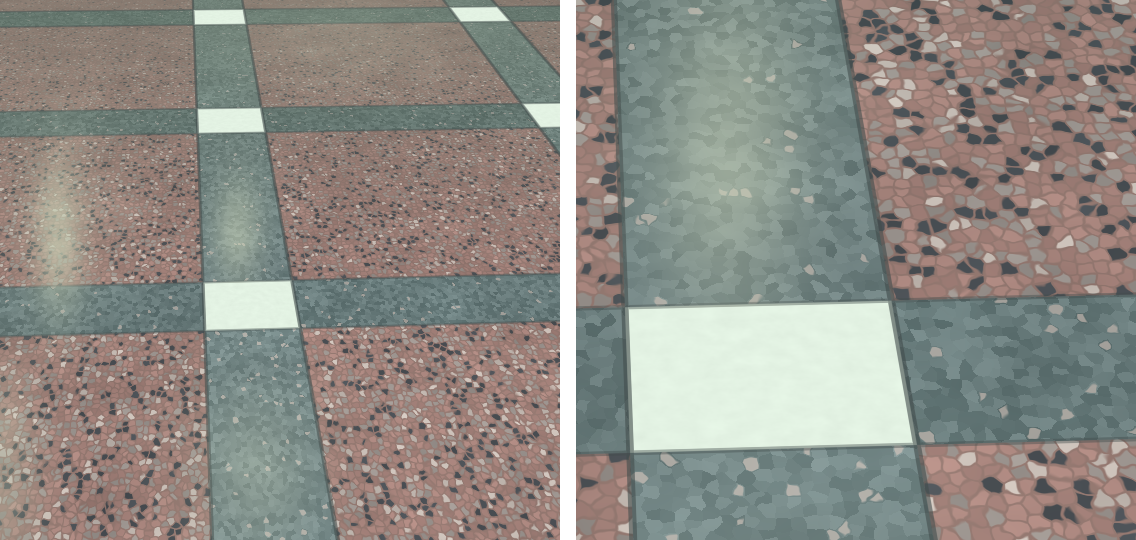
Left, the full canvas; right, a detail of the centre.
Give the GLSL for this texture, as a Shadertoy shader.

```glsl
// Terrazzo floor in perspective: brick-red panels, slate bands, white squares at the crossings.
#define VANISH vec2(0.334, -0.647)   // where the columns converge, y down
#define HORIZON_TILT 0.0088
#define ROW_TILT 0.025
#define PERIOD vec2(0.722, 0.380)    // panel plus band on the floor plane
#define BAND vec2(0.196, 0.188)      // band width as a share of the period
#define SEAM 0.0022                  // half width of the dark joints
#define CHIPS vec2(85.0, 60.0)       // stone chips per period
#define WEAR 0.07                    // strength of the cloudy mottling

const vec3 BRICK = vec3(0.58, 0.47, 0.44);
const vec3 PINK = vec3(0.66, 0.52, 0.49);
const vec3 STONE_GREY = vec3(0.61, 0.58, 0.56);
const vec3 STONE_DARK = vec3(0.29, 0.31, 0.33);
const vec3 STONE_PALE = vec3(0.77, 0.73, 0.70);
const vec3 BRICK_FAR = vec3(0.525, 0.475, 0.435);
const vec3 SLATE = vec3(0.44, 0.515, 0.515);
const vec3 SLATE_FAR = vec3(0.43, 0.50, 0.465);
const vec3 WHITE = vec3(0.89, 0.95, 0.89);
const vec3 JOINT = vec3(0.25, 0.29, 0.29);
const vec3 GLARE = vec3(0.80, 0.84, 0.73);

vec2 hash2(vec2 p) {
    vec3 q = fract(vec3(p.xyx) * vec3(0.1031, 0.1030, 0.0973));
    q += dot(q, q.yzx + 33.33);
    return fract((q.xx + q.yz) * q.zy);
}

float corner(vec2 cell, vec2 offset) {
    return dot(hash2(cell) * 2.0 - 1.0, offset);
}

float gradientNoise(vec2 p) {
    vec2 i = floor(p), f = fract(p);
    vec2 w = f * f * f * (f * (f * 6.0 - 15.0) + 10.0);
    vec2 e = vec2(1.0, 0.0);
    return mix(mix(corner(i, f), corner(i + e, f - e), w.x),
               mix(corner(i + e.yx, f - e.yx), corner(i + 1.0, f - 1.0), w.x), w.y);
}

float fbm(vec2 p) {
    float sum = 0.0, amp = 1.0;
    for (int i = 0; i < 4; i++) {
        sum += amp * gradientNoise(p);
        p = p * 2.03 + 17.0;
        amp *= 0.55;
    }
    return sum;
}

// Cellular chips: xy = random values of the chip, z = distance from its rim
vec3 chip(vec2 p) {
    p += 0.35 * vec2(gradientNoise(p * 1.3), gradientNoise(p * 1.3 + 41.0));
    vec2 base = floor(p), id = base;
    float near1 = 9.0, near2 = 9.0;
    for (int y = -1; y <= 1; y++)
    for (int x = -1; x <= 1; x++) {
        vec2 cell = base + vec2(x, y);
        float d = length(cell + 0.1 + 0.8 * hash2(cell) - p);
        if (d < near1) { near2 = near1; near1 = d; id = cell; }
        else near2 = min(near2, d);
    }
    return vec3(hash2(id + 71.0), near2 - near1);
}

vec3 brickColor(vec2 g, float far) {
    vec2 q = g * CHIPS;
    vec2 px = fwidth(q);
    float blur = max(px.x, px.y);
    vec3 c = chip(q);
    vec3 tone = mix(PINK, STONE_GREY, step(0.46, c.x));
    tone = mix(tone, STONE_PALE, step(0.72, c.x));
    tone = mix(tone, STONE_DARK, step(0.83, c.x));
    tone *= 0.92 + 0.16 * c.y;
    vec3 col = mix(BRICK, tone, smoothstep(0.04, 0.2 + blur, c.z));
    col = mix(col, col - BRICK + BRICK_FAR, 0.8 * far);
    return mix(col, mix(PINK * 0.92, BRICK_FAR, far), 0.65 * smoothstep(0.15, 0.9, blur));
}

vec3 slateColor(vec2 g, float far) {
    vec2 q = g * CHIPS * 1.25 + 130.0;
    vec2 px = fwidth(q);
    vec3 c = chip(q);
    float detail = 1.0 - 0.6 * smoothstep(0.2, 1.0, max(px.x, px.y));
    vec3 col = mix(SLATE, SLATE_FAR, far) + 0.13 * (c.x - 0.5) * detail;
    float fleck = step(0.965, c.y) * smoothstep(0.1, 0.35, c.z);
    return mix(col, STONE_PALE, 0.75 * fleck * detail);
}

float glow(vec2 p, vec2 center, vec2 size) {
    vec2 d = (p - center) / size;
    return exp(-dot(d, d));
}

void mainImage(out vec4 fragColor, in vec2 fragCoord) {
    vec2 p = vec2(fragCoord.x, iResolution.y - fragCoord.y) / iResolution.y;

    // Project onto the floor; g counts whole repeats
    float depth = p.y - VANISH.y - HORIZON_TILT * (p.x - VANISH.x);
    vec2 ground = vec2(p.x - VANISH.x, p.y - 0.523 + ROW_TILT * (p.x - 0.376)) / depth;
    vec2 g = (ground - vec2(0.0358, 0.0)) / PERIOD;
    vec2 aa = fwidth(g);
    float far = 1.0 - smoothstep(0.0, 0.55, p.y);

    // Signed distance to each band, negative inside
    vec2 d = abs(fract(g - 0.5 * BAND + 0.5) - 0.5) - 0.5 * BAND;
    vec2 inside = 1.0 - smoothstep(-0.7 * aa, 0.7 * aa, d);
    vec2 seam = 1.0 - smoothstep(vec2(SEAM), SEAM + 1.2 * aa, abs(d));

    // Materials, with cloudy wear and a slight shift per repeat
    float cloud = fbm(g * 7.0);
    vec3 slate = slateColor(g, far) - 0.035 * inside.y * (1.0 - inside.x);
    vec3 col = mix(brickColor(g, far), slate, max(inside.x, inside.y));
    col *= 1.0 + WEAR * cloud + 0.05 * (hash2(floor(g) + 9.0).x - 0.5);
    vec3 white = WHITE * (1.0 + 0.025 * fbm(g * 60.0));
    col = mix(col, white, inside.x * inside.y);
    col = mix(col, JOINT, 0.6 * max(seam.x, seam.y * 0.7));

    // Lamp reflections on the polish
    float shine = 0.55 * glow(p, vec2(0.108, 0.45), vec2(0.045, 0.13))
                + 0.50 * glow(p, vec2(0.44, 0.43), vec2(0.045, 0.10))
                + 0.28 * glow(p, vec2(0.47, 0.87), vec2(0.11, 0.16))
                + 0.35 * glow(p, vec2(0.0, 0.87), vec2(0.07, 0.19))
                + 0.16 * glow(p, vec2(0.64, 0.07), vec2(0.22, 0.10))
                + 0.15 * glow(p, vec2(0.11, 0.36), vec2(0.14, 0.20));
    col = mix(col, max(col, GLARE), shine * (1.0 + 0.25 * cloud));
    fragColor = vec4(clamp(col, 0.0, 1.0), 1.0);
}
```
